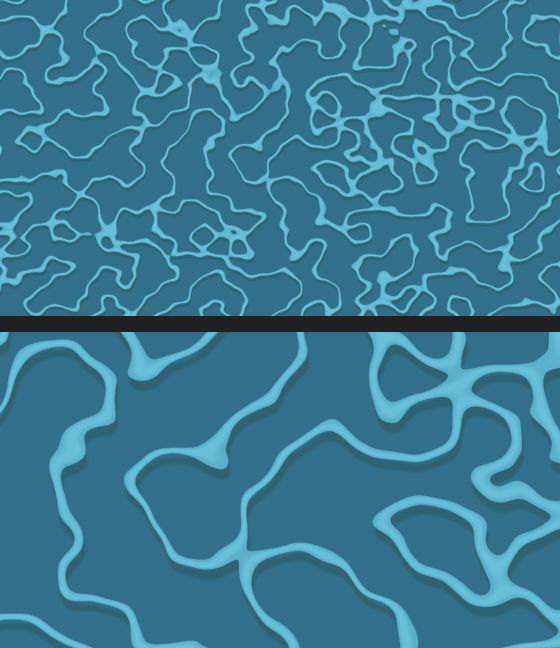
Top, the full canvas; bottom, a detail of the centre.
Write a WebGL 1 fragment shader that draws this texture.

```glsl
precision highp float;

uniform vec2 u_resolution;

const vec3 WATER = vec3(0.19, 0.44, 0.54);
const vec3 SHADOW = vec3(0.18, 0.385, 0.455);
const vec3 VEIN_EDGE = vec3(0.35, 0.68, 0.78);
const vec3 VEIN_CORE = vec3(0.41, 0.75, 0.84);

const float SCALE = 9.2;
const float VEIN_WIDTH = 0.055;
const vec2 SHADOW_OFFSET = vec2(0.002, -0.0105);

// Unit gradient for a lattice corner
vec2 cornerGradient(vec2 cell) {
    vec3 q = fract(cell.xyx * vec3(0.1031, 0.1030, 0.0973));
    q += dot(q, q.yzx + 33.33);
    float angle = 6.28319 * fract((q.x + q.y) * q.z);
    return vec2(cos(angle), sin(angle));
}

float cornerValue(vec2 cell, vec2 local, vec2 corner) {
    return dot(cornerGradient(cell + corner), local - corner);
}

float gradientNoise(vec2 p) {
    vec2 cell = floor(p);
    vec2 f = p - cell;
    vec2 blend = f * f * f * (f * (f * 6.0 - 15.0) + 10.0);
    float bottom = mix(cornerValue(cell, f, vec2(0.0, 0.0)),
                       cornerValue(cell, f, vec2(1.0, 0.0)), blend.x);
    float top = mix(cornerValue(cell, f, vec2(0.0, 1.0)),
                    cornerValue(cell, f, vec2(1.0, 1.0)), blend.x);
    return mix(bottom, top, blend.y);
}

// Two octaves, the second rotated to hide the lattice
float field(vec2 p) {
    vec2 q = p * SCALE * vec2(0.93, 1.07) + vec2(37.3, 81.7);
    vec2 turned = mat2(0.8, 0.6, -0.6, 0.8) * q;
    return gradientNoise(q) + 0.32 * gradientNoise(turned * 2.0 + 19.4);
}

// x: signed distance to the vein edge, y: depth from edge (0) to core (1)
vec2 vein(vec2 p, float delta) {
    float n = field(p);
    vec2 slope = vec2(field(p + vec2(delta, 0.0)) - n,
                      field(p + vec2(0.0, delta)) - n) / delta;
    float level = abs(n);
    float dist = (level - VEIN_WIDTH) / max(length(slope), 1.0);
    return vec2(dist, 1.0 - clamp(level / VEIN_WIDTH, 0.0, 1.0));
}

float coverage(float dist, float softness) {
    return 1.0 - smoothstep(-softness, softness, dist);
}

void main() {
    vec2 p = gl_FragCoord.xy / u_resolution.y;
    float pixel = 1.0 / u_resolution.y;

    vec2 line = vein(p, 0.0007);
    vec2 dropped = vein(p - SHADOW_OFFSET, 0.0007);

    // Flat water, dropped shadow, then the bright vein
    vec3 color = mix(WATER, SHADOW, coverage(dropped.x, max(0.8 * pixel, 0.0025)));
    vec3 veinColor = mix(VEIN_EDGE, VEIN_CORE, smoothstep(0.0, 0.8, line.y));
    color = mix(color, veinColor, coverage(line.x, 0.85 * pixel));

    gl_FragColor = vec4(color, 1.0);
}
```
